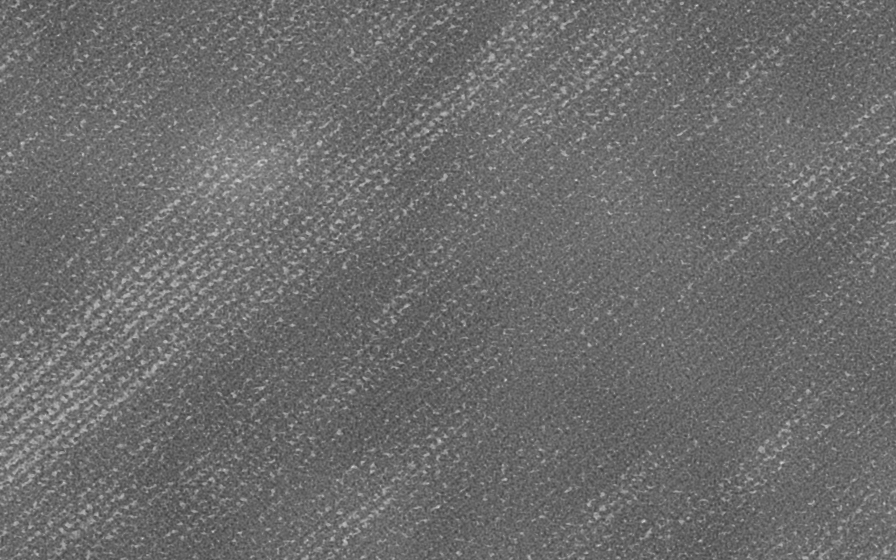
A Shadertoy shader for this texture:

```glsl
#define ANGLE 0.72
#define RIBS 46.0
#define STITCHES 62.0
#define GRAIN_SCALE 205.0
#define GRAIN_AMOUNT 0.16
#define BASE_GREY 0.402
#define CHIP_LIGHT 0.25
#define WORN_BAND 0.2
#define SMUDGE_CENTRE vec2(0.44, 0.70)

vec2 hash2(vec2 p) {
    vec3 q = fract(p.xyx * vec3(0.1031, 0.1030, 0.0973));
    q += dot(q, q.yzx + 33.33);
    return fract((q.xx + q.yz) * q.zy);
}

float cornerSlope(vec2 cell, vec2 offset) {
    return dot(hash2(cell) * 2.0 - 1.0, offset);
}

// Gradient noise, roughly -0.7 to 0.7
float noise(vec2 p) {
    p += 400.0;
    vec2 i = floor(p), f = fract(p);
    vec2 u = f * f * f * (f * (f * 6.0 - 15.0) + 10.0);
    vec2 e = vec2(0.0, 1.0);
    float low = mix(cornerSlope(i, f), cornerSlope(i + e.yx, f - e.yx), u.x);
    float high = mix(cornerSlope(i + e.xy, f - e.xy), cornerSlope(i + e.yy, f - e.yy), u.x);
    return mix(low, high, u.y);
}

// Slow wear drawn out along the ribs, with a heavier band on the left
float wearAt(vec2 q, float rowId) {
    float band = (q.y - WORN_BAND) / 0.16;
    float wear = 0.8 * noise(q * vec2(1.3, 5.0)) + 0.6 * noise(q * vec2(3.0, 15.0) + 7.0);
    wear += 0.6 * noise(vec2(q.x * 4.0, rowId * 0.73));
    return wear + 0.35 * exp(-band * band);
}

void mainImage(out vec4 fragColor, in vec2 fragCoord) {
    vec2 p = fragCoord / iResolution.y;
    vec2 along = vec2(cos(ANGLE), sin(ANGLE));
    vec2 q = vec2(dot(p, along), dot(p, vec2(-along.y, along.x)));
    q.y += 0.006 * noise(p * 3.0);

    // Diagonal ribs broken into stitches
    float row = q.y * RIBS;
    float rowId = floor(row);
    float rib = smoothstep(0.46, 0.12, abs(fract(row) - 0.5));
    float phase = q.x * STITCHES + hash2(vec2(rowId + 90.0, 3.0)).x;
    float stitch = cos(6.2832 * phase);

    // Pale chips where wear exposes the ribs
    float wear = wearAt(q, rowId);
    float fleck = noise(p * vec2(85.0, 135.0)) + 0.5 * noise(q * 170.0 + 31.0);
    float chip = smoothstep(0.02, 0.62, fleck + 0.5 * wear + 0.08 * stitch);
    chip *= mix(0.22, 1.0, rib);

    // Broad tonal clouds and one soft smudge
    vec2 s = (p - SMUDGE_CENTRE) / vec2(0.11, 0.09);
    float cloud = 0.06 * noise(p * 2.2 + 5.0) + 0.05 * noise(p * 6.0 + 19.0);
    cloud += 0.055 * exp(-dot(s, s));

    // Fine grain and bright specks
    float grain = noise(q * GRAIN_SCALE) + 0.7 * noise(q.yx * GRAIN_SCALE * 0.73 + 57.0);
    float speck = smoothstep(0.4, 0.8, grain);

    float grey = BASE_GREY + cloud + GRAIN_AMOUNT * grain;
    grey += CHIP_LIGHT * chip + 0.1 * speck - 0.015 * (1.0 - rib);
    fragColor = vec4(vec3(clamp(grey, 0.27, 0.8)), 1.0);
}
```
